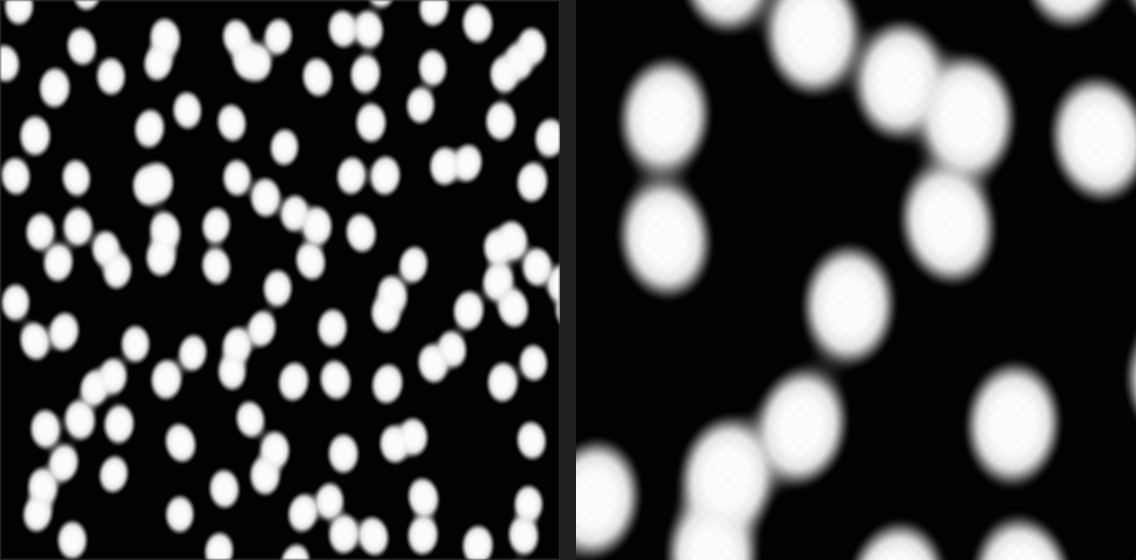
Left: the whole. Right: its middle third, enlarged.
Write a Shadertoy shader that draws this pattern.

```glsl
// Scattered soft white oval spots on black that melt together where they meet.

#define CELLS 11.0                   // grid cells per canvas height
#define JITTER 0.92                  // random shift of a spot within its cell
#define FILL 0.90                    // mean share of occupied cells
#define CLUMPING 0.35                // how strongly noise varies the fill
#define RADII vec2(0.0250, 0.0325)   // half width and half height of a spot
#define SIZE_VARIATION 0.10
#define TILT 0.22                    // largest lean, in radians
#define MELT 0.0055                  // width of the necks between spots
#define EDGE 0.0068                  // half width of the blurred rim
#define RIPPLES 128.0                // fine ripple cycles per canvas
#define BORDER 0.0045                // width of the faint frame

const float BLACK = 0.008;
const float RIM_WHITE = 0.86;
const float CORE_WHITE = 0.985;
const float FRAME_GREY = 0.26;
const float TAU = 6.2831853;

vec2 hash2(vec2 p) {
    vec3 q = fract(vec3(p.xyx) * vec3(0.1031, 0.1030, 0.0973));
    q += dot(q, q.yzx + 33.33);
    return fract((q.xx + q.yz) * q.zy);
}

float cornerGradient(vec2 corner, vec2 offset) {
    float angle = TAU * hash2(corner + 71.0).x;
    return dot(vec2(cos(angle), sin(angle)), offset);
}

float gradientNoise(vec2 p) {
    vec2 i = floor(p), f = fract(p);
    vec2 u = f * f * f * (f * (f * 6.0 - 15.0) + 10.0);
    vec2 e = vec2(1.0, 0.0);
    float low = mix(cornerGradient(i, f), cornerGradient(i + e, f - e), u.x);
    float high = mix(cornerGradient(i + e.yx, f - e.yx),
                     cornerGradient(i + e.xx, f - e.xx), u.x);
    return mix(low, high, u.y);
}

// Approximate signed distance to a leaning ellipse
float ovalDistance(vec2 p, vec2 radii, float lean) {
    float c = cos(lean), s = sin(lean);
    p = mat2(c, -s, s, c) * p;
    return (length(p / radii) - 1.0) * 0.5 * (radii.x + radii.y);
}

// Smooth union of the spots in the surrounding cells
float spotsDistance(vec2 p) {
    vec2 home = floor(p * CELLS);
    float sum = 1e-9;
    for (int y = -1; y <= 1; y++) {
        for (int x = -1; x <= 1; x++) {
            vec2 cell = home + vec2(x, y);
            vec2 place = hash2(cell + 17.0);
            vec2 shape = hash2(cell + 143.0) - 0.5;
            float fill = FILL + CLUMPING * gradientNoise(cell * 0.37 + 5.3);
            if (hash2(cell + 251.0).x > fill) continue;

            vec2 center = (cell + 0.5 + JITTER * (place - 0.5)) / CELLS;
            vec2 radii = RADII * (1.0 + SIZE_VARIATION * shape.x);
            float d = ovalDistance(p - center, radii, 2.0 * TILT * shape.y);
            sum += exp(-d / MELT);
        }
    }
    return -MELT * log(sum);
}

void mainImage(out vec4 fragColor, in vec2 fragCoord) {
    vec2 p = fragCoord / iResolution.y;
    vec2 canvas = iResolution.xy / iResolution.y;

    // Blurred rim with a slow rise to the bright core
    float d = spotsDistance(p);
    float coverage = smoothstep(EDGE, -EDGE, d);
    float white = mix(RIM_WHITE, CORE_WHITE, smoothstep(0.0, 0.016, -d));

    // Faint fine ripple
    vec2 wave = sin(TAU * RIPPLES * p);
    white += 0.008 * wave.x * wave.y;
    float shade = mix(BLACK, white, coverage);

    // Dim grey frame along the canvas border
    vec2 toBorder = min(p, canvas - p);
    float frame = 1.0 - smoothstep(0.0, BORDER, min(toBorder.x, toBorder.y));
    shade = mix(shade, FRAME_GREY, 0.55 * frame);

    fragColor = vec4(vec3(shade), 1.0);
}
```
